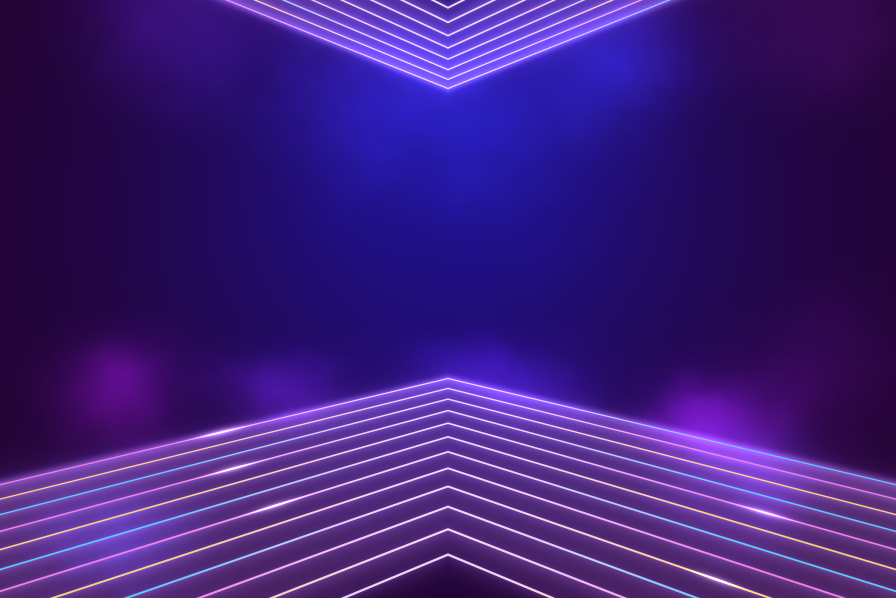
This background is drawn by a Shadertoy shader. Its source:

```glsl
// Neon chevron lines at the top and bottom of a dark violet, cloudy backdrop.

const vec3 EDGE_COLOR = vec3(0.135, 0.012, 0.19);
const vec3 CORE_COLOR = vec3(0.122, 0.058, 0.51);
const vec3 HAZE_COLOR = vec3(0.25, 0.20, 0.29);
const vec3 GLOW_COLOR = vec3(0.55, 0.38, 0.85);
const vec3 PALE_LINE = vec3(1.00, 0.87, 0.95);
const vec3 PINK_LINE = vec3(0.96, 0.52, 0.88);
const vec3 GOLD_LINE = vec3(1.00, 0.86, 0.48);
const vec3 CYAN_LINE = vec3(0.35, 0.82, 0.98);
const vec2 CORE_CENTER = vec2(0.0, 0.64);
const vec2 CORE_RADIUS = vec2(0.50, 0.42);
const float LINE_HALF_WIDTH = 0.0010;
const float WIDTH_GROWTH = 0.00008;
const float FLARE_LENGTH = 0.035;

// Perspective stack of chevrons, measured from the canvas edge it rests on.
struct Chevron {
    float apex;    // height of the outermost tip
    float slope;   // slope of the outermost arm
    float spread;  // slope gained per unit of depth
    float gap;     // first spacing between lines
    float growth;  // how fast the spacing widens
    float count;
};
const Chevron FLOOR = Chevron(0.367, 0.237, 0.607, 0.0159, 0.0369, 12.0);
const Chevron CEILING = Chevron(0.148, 0.400, 0.750, 0.0146, 0.0347, 8.0);

// Clouds: centre and radii, then the light each one adds.
const int CLOUDS = 12;
const vec4 CLOUD_SHAPE[CLOUDS] = vec4[](
    vec4(0.07, 0.82, 0.22, 0.17), vec4(0.27, 0.92, 0.13, 0.09),
    vec4(-0.14, 0.88, 0.18, 0.12), vec4(-0.46, 0.96, 0.14, 0.10),
    vec4(0.60, 0.96, 0.18, 0.10), vec4(-0.545, 0.345, 0.10, 0.08),
    vec4(-0.29, 0.35, 0.09, 0.05), vec4(0.09, 0.365, 0.14, 0.06),
    vec4(0.44, 0.30, 0.09, 0.06), vec4(0.60, 0.36, 0.15, 0.12),
    vec4(-0.57, 0.10, 0.13, 0.10), vec4(0.49, 0.20, 0.12, 0.10));
const vec3 CLOUD_LIGHT[CLOUDS] = vec3[](
    vec3(0.03, 0.06, 0.25), vec3(0.05, 0.06, 0.28), vec3(0.05, 0.05, 0.22),
    vec3(0.09, 0.04, 0.22), vec3(0.08, 0.02, 0.10), vec3(0.22, 0.03, 0.28),
    vec3(0.16, 0.05, 0.30), vec3(0.12, 0.05, 0.32), vec3(0.24, 0.04, 0.35),
    vec3(0.08, 0.01, 0.10), vec3(0.10, 0.10, 0.35), vec3(0.10, 0.06, 0.25));

// Flares: horizontal position and index of the floor line they sit on.
const int FLARES = 5;
const vec2 FLARE[FLARES] = vec2[](vec2(-0.38, 0.0), vec2(-0.36, 3.0),
    vec2(-0.29, 6.0), vec2(0.53, 4.0), vec2(0.45, 8.0));

float hash(vec2 p) {
    return fract(sin(dot(p, vec2(127.1, 311.7))) * 43758.5453);
}

float noise(vec2 p) {
    vec2 cell = floor(p), f = fract(p);
    f = f * f * (3.0 - 2.0 * f);
    return mix(mix(hash(cell), hash(cell + vec2(1, 0)), f.x),
               mix(hash(cell + vec2(0, 1)), hash(cell + vec2(1, 1)), f.x), f.y);
}

float fbm(vec2 p) {
    float sum = 0.0, amp = 0.5;
    for (int i = 0; i < 4; i++) {
        sum += amp * noise(p);
        p = p * 2.03 + 7.3;
        amp *= 0.5;
    }
    return sum;
}

float gaussian(vec2 v) { return exp(-dot(v, v)); }

vec3 backdrop(vec2 p) {
    vec3 col = mix(EDGE_COLOR, CORE_COLOR, gaussian((p - CORE_CENTER) / CORE_RADIUS));
    vec2 warp = vec2(fbm(p * 6.0), fbm(p * 6.0 + 31.0)) - 0.47;
    float density = 0.55 + 0.95 * fbm(p * 7.0 + 12.0);
    for (int i = 0; i < CLOUDS; i++) {
        vec4 s = CLOUD_SHAPE[i];
        col += CLOUD_LIGHT[i] * density * gaussian((p + 0.1 * warp - s.xy) / s.zw);
    }
    return col;
}

vec3 lineColor(float index, float x) {
    float k = mod(index + (x > 0.0 ? 2.0 : 0.0), 3.0);
    vec3 tint = k < 0.5 ? PINK_LINE : k < 1.5 ? GOLD_LINE : CYAN_LINE;
    return mix(PALE_LINE, tint, smoothstep(0.05, 0.55, abs(x)));
}

vec3 drawChevrons(vec3 col, vec2 p, Chevron c, float flareGain) {
    float x = abs(p.x), stretch = 1.0 + c.spread * x;
    float depth = max((c.apex - p.y - c.slope * x) / stretch, -0.15);
    float rank = depth / (c.gap + c.growth * depth);
    float index = clamp(floor(rank + 0.5), 0.0, c.count - 1.0);
    float lineDepth = c.gap * index / (1.0 - c.growth * index);
    float dist = abs(depth - lineDepth) * stretch
               / length(vec2(1.0, c.slope + c.spread * lineDepth));

    // Translucent bands, brightest just inside each line, with a soft rim
    float inside = smoothstep(-0.012, 0.006, depth);
    float fade = 1.0 - smoothstep(c.count - 2.0, c.count + 0.3, rank);
    float band = mix(1.0, 0.6, fract(max(rank, 0.0)));
    col += HAZE_COLOR * inside * band * fade * mix(1.0, 0.7, rank / c.count);
    col += GLOW_COLOR * 0.17 * exp(-abs(depth) / 0.016);

    // Crisp line with its halo
    float halfWidth = LINE_HALF_WIDTH + WIDTH_GROWTH * index;
    float cover = clamp((halfWidth - dist) * iResolution.y + 0.5, 0.0, 1.0);
    col += GLOW_COLOR * 0.22 * exp(-dist / 0.005);
    col = mix(col, lineColor(index, p.x), cover * 0.95);
    for (int i = 0; i < FLARES; i++) {
        float along = (p.x - FLARE[i].x) / FLARE_LENGTH;
        float on = 1.0 - step(0.5, abs(index - FLARE[i].y));
        col += flareGain * on * PALE_LINE * exp(-along * along - dist / 0.003);
    }
    return col;
}

void mainImage(out vec4 fragColor, in vec2 fragCoord) {
    vec2 p = (fragCoord - vec2(0.5 * iResolution.x, 0.0)) / iResolution.y;
    vec3 col = backdrop(p);
    col = drawChevrons(col, p, FLOOR, 0.7);
    col = drawChevrons(col, vec2(p.x, 1.0 - p.y), CEILING, 0.0);
    fragColor = vec4(clamp(col, 0.0, 1.0), 1.0);
}
```
